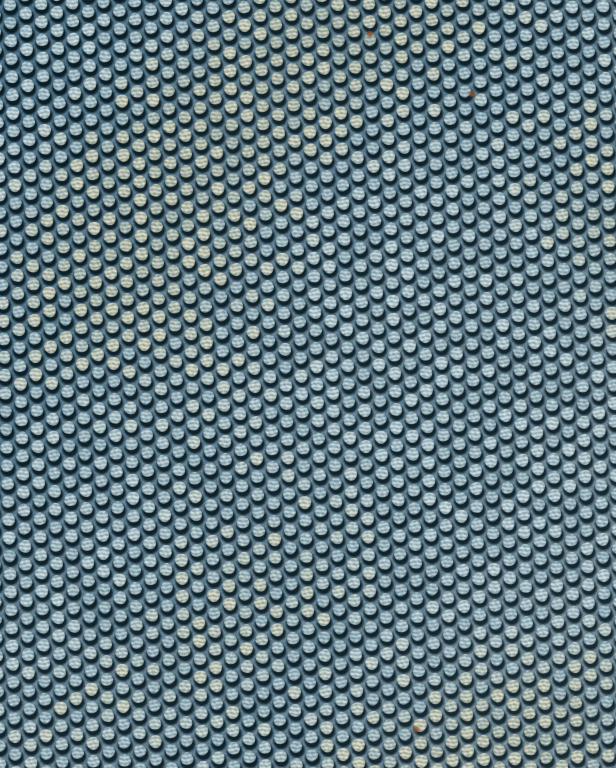
Reproduce this texture procedurally as a Shadertoy shader.

```glsl
// Worn blue rubber mat: a tilted hexagonal grid of raised, woven-textured studs.

float hash(vec2 p) {
    vec3 q = fract(p.xyx * vec3(0.1031, 0.1030, 0.0973));
    q += dot(q, q.yzx + 33.33);
    return fract((q.x + q.y) * q.z);
}

// Distance to the nearest scattered point
float cellular(vec2 p) {
    vec2 cell = floor(p);
    float nearest = 2.0;
    for (int y = -1; y <= 1; y++)
        for (int x = -1; x <= 1; x++) {
            vec2 c = cell + vec2(x, y);
            vec2 seedPoint = c + vec2(hash(c), hash(c + 71.3));
            nearest = min(nearest, length(p - seedPoint));
        }
    return nearest;
}

// Offset from the nearest stud centre (xy) and stud index (zw)
vec4 studGrid(vec2 q) {
    const vec2 period = vec2(1.728, 1.0);
    vec2 idA = round(q / period);
    vec2 idB = round(q / period - 0.5) + 0.5;
    vec2 a = q - idA * period, b = q - idB * period;
    return dot(a, a) < dot(b, b) ? vec4(a, idA) : vec4(b, idB);
}

// Smooth large patches, about -1 to 1
float patches(vec2 p) {
    return (sin(p.x * 9.0 + 2.0 * sin(p.y * 5.0 + 1.0))
          + sin(p.y * 11.0 - p.x * 6.0 + 1.5 * sin(p.x * 8.0))) * 0.5;
}

void mainImage(out vec4 fragColor, in vec2 fragCoord) {
    vec2 p = fragCoord / iResolution.y;
    float pitch = 0.02352;
    float aa = 0.7 / (iResolution.y * pitch);

    // Slightly tilted grid, measured in stud pitches
    float tilt = 0.028;
    vec2 q = mat2(cos(tilt), -sin(tilt), sin(tilt), cos(tilt)) * (p - vec2(0.291, 0.4957)) / pitch;
    vec4 stud = studGrid(q);
    vec2 local = stud.xy;
    float seed = hash(stud.zw * 2.0 + 200.0);
    float grain = cellular(p * 210.0);
    float broad = patches(p);

    // Ground: deeper blue at the upper left, greyer to the right and below
    float fade = clamp(0.35 + 0.6 * p.x - 0.35 * (p.y - 0.5) + 0.2 * broad, 0.0, 1.0);
    vec3 color = mix(vec3(0.29, 0.44, 0.53), vec3(0.45, 0.55, 0.60), fade);
    color *= 0.88 + 0.26 * grain;

    // Soft shadow thrown below each stud
    vec2 shadowLocal = studGrid(q - vec2(0.05, -0.19)).xy;
    float shadow = 1.0 - smoothstep(0.31, 0.53, length(shadowLocal));
    color = mix(color, vec3(0.03, 0.10, 0.13), shadow * (0.98 - 0.12 * fade));

    // Stud face: broken horizontal threads with per-stud wear
    float phase = seed * 6.28;
    float thread = sin(local.y * 28.0 + phase + 0.9 * sin(local.x * 8.0 + phase * 3.0));
    float weft = sin(local.x * 21.0 + phase * 5.0 + 2.0 * sin(local.y * 9.0));
    float wear = 0.58 + 0.24 * thread + 0.10 * weft + 0.28 * (seed - 0.5) + 0.35 * (grain - 0.45);
    vec3 face = mix(vec3(0.43, 0.56, 0.62), vec3(0.81, 0.87, 0.88), clamp(wear, 0.0, 1.0));

    // Warm grime gathers in patches
    float warmth = smoothstep(-0.1, 0.9, patches(p.yx * 0.8 + 0.35) + 0.9 * (seed - 0.5));
    face = mix(face, face * vec3(1.07, 0.99, 0.88), warmth);

    // Rounded rim, lit from above
    float radius = 0.35 + 0.025 * (seed - 0.5);
    float wobble = 0.012 * sin(3.0 * atan(local.y, local.x) + phase);
    float edge = length(local) - radius - wobble;
    face *= 1.0 - 0.16 * smoothstep(-0.11, 0.0, edge) * (1.0 - local.y * 2.0);
    color = mix(color, face, 1.0 - smoothstep(-aa, aa, edge));

    // Rare rust flecks
    vec2 spot = p * 14.0, cell = floor(spot);
    vec2 centre = 0.25 + 0.5 * vec2(hash(cell + 9.0), hash(cell + 27.0));
    float fleck = 1.0 - smoothstep(0.03, 0.08, length(fract(spot) - centre));
    color = mix(color, vec3(0.55, 0.33, 0.20), fleck * 0.8 * step(0.975, hash(cell + 5.0)));

    fragColor = vec4(color, 1.0);
}
```
